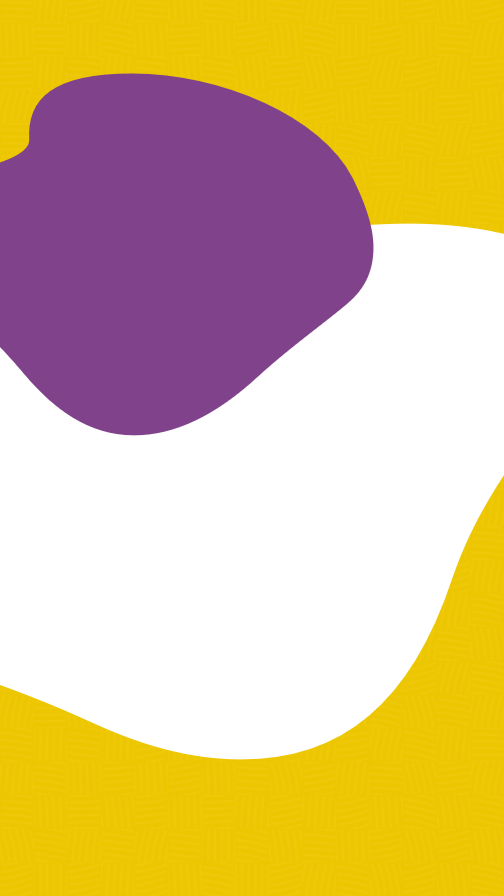
Write a Shadertoy shader that draws this background.

```glsl
// Flat organic shapes: a purple blob over a white wave on a yellow ground with a
// faint woven hatch. Outlines are chained cubic curves turned into signed
// distances; the hatch is a grid of bent strokes whose tilt comes from a hash.

float hash(vec2 cell) {
    vec3 h = fract(vec3(cell.xyx) * vec3(0.1031, 0.1030, 0.0973));
    h += dot(h, h.yzx + 33.33);
    return fract((h.x + h.y) * h.z);
}

// Adds a straight side; shape holds (squared distance, inside sign)
void side(vec2 p, vec2 a, vec2 b, inout vec2 shape) {
    vec2 e = b - a, w = p - a;
    vec2 d = w - e * clamp(dot(w, e) / dot(e, e), 0.0, 1.0);
    shape.x = min(shape.x, dot(d, d));
    if ((a.y > p.y) != (b.y > p.y) && w.x < e.x * w.y / e.y) shape.y = -shape.y;
}

// Adds a cubic curve from the pen position and moves the pen to its end
void curve(vec2 p, inout vec2 pen, vec2 c1, vec2 c2, vec2 end, inout vec2 shape) {
    vec2 start = pen;
    for (int i = 1; i <= 16; i++) {
        float t = float(i) / 16.0, u = 1.0 - t;
        vec2 next = u*u*u * start + 3.0*u*u*t * c1 + 3.0*u*t*t * c2 + t*t*t * end;
        side(p, pen, next, shape);
        pen = next;
    }
}

float signedDistance(vec2 shape) {
    return sqrt(shape.x) * shape.y;
}

float whiteWave(vec2 p) {
    vec2 shape = vec2(9.0, 1.0), first = vec2(0.648, 1.324), pen = first;
    // Crest, then the right bank
    curve(p, pen, vec2(0.775, 1.338), vec2(0.914, 1.343), vec2(1.046, 1.301), shape);
    side(p, pen, vec2(1.046, 0.903), shape);
    pen = vec2(1.046, 0.903);
    curve(p, pen, vec2(0.995, 0.829), vec2(0.938, 0.748), vec2(0.898, 0.632), shape);
    // Round belly and the slope to the left
    curve(p, pen, vec2(0.815, 0.380), vec2(0.676, 0.271), vec2(0.479, 0.271), shape);
    curve(p, pen, vec2(0.370, 0.271), vec2(0.273, 0.303), vec2(0.185, 0.343), shape);
    curve(p, pen, vec2(0.104, 0.380), vec2(0.035, 0.407), vec2(-0.046, 0.435), shape);
    side(p, pen, vec2(-0.046, 1.2), shape);
    side(p, vec2(-0.046, 1.2), first, shape);
    return signedDistance(shape);
}

float purpleBlob(vec2 p) {
    vec2 shape = vec2(9.0, 1.0), first = vec2(-0.046, 1.442), pen = first;
    // Notch and dome
    curve(p, pen, vec2(0.019, 1.458), vec2(0.058, 1.477), vec2(0.058, 1.500), shape);
    curve(p, pen, vec2(0.053, 1.583), vec2(0.106, 1.632), vec2(0.262, 1.632), shape);
    curve(p, pen, vec2(0.440, 1.632), vec2(0.637, 1.546), vec2(0.699, 1.426), shape);
    // Right shoulder
    curve(p, pen, vec2(0.722, 1.380), vec2(0.741, 1.331), vec2(0.741, 1.287), shape);
    curve(p, pen, vec2(0.741, 1.241), vec2(0.725, 1.206), vec2(0.690, 1.176), shape);
    // Underside
    curve(p, pen, vec2(0.644, 1.137), vec2(0.572, 1.086), vec2(0.509, 1.028), shape);
    curve(p, pen, vec2(0.428, 0.954), vec2(0.347, 0.914), vec2(0.266, 0.914), shape);
    curve(p, pen, vec2(0.174, 0.914), vec2(0.106, 0.968), vec2(0.051, 1.032), shape);
    curve(p, pen, vec2(0.023, 1.065), vec2(-0.007, 1.100), vec2(-0.046, 1.130), shape);
    side(p, pen, first, shape);
    return signedDistance(shape);
}

// Bundles of slightly bent strokes, alternately upright and level
float wovenHatch(vec2 p, float pixel) {
    vec2 grid = p * 15.0, cell = floor(grid), q = fract(grid) - 0.5;
    float tilt = hash(cell) - 0.5;
    if (mod(cell.x + cell.y, 2.0) > 0.5) q = q.yx;
    float across = (q.y + 0.5 * tilt * q.x + 0.25 * tilt * q.x * q.x) * 5.0;
    float stroke = abs(fract(across) - 0.5);
    float blur = pixel * 75.0;
    return (1.0 - smoothstep(0.18 - blur, 0.18 + blur, stroke))
         * smoothstep(0.5, 0.44, abs(q.x));
}

void mainImage(out vec4 fragColor, in vec2 fragCoord) {
    // Canvas is one unit wide and 16/9 units tall
    vec2 p = fragCoord / iResolution.xy * vec2(1.0, 16.0 / 9.0);
    float pixel = 1.0 / iResolution.x;

    vec3 yellow = vec3(0.927, 0.776, 0.004);
    vec3 paleYellow = vec3(0.938, 0.792, 0.045);
    vec3 purple = vec3(0.505, 0.260, 0.548);

    vec3 color = mix(yellow, paleYellow, 0.8 * wovenHatch(p, pixel));
    color = mix(color, vec3(1.0), clamp(0.5 - whiteWave(p) / pixel, 0.0, 1.0));
    color = mix(color, purple, clamp(0.5 - purpleBlob(p) / pixel, 0.0, 1.0));
    fragColor = vec4(color, 1.0);
}
```
